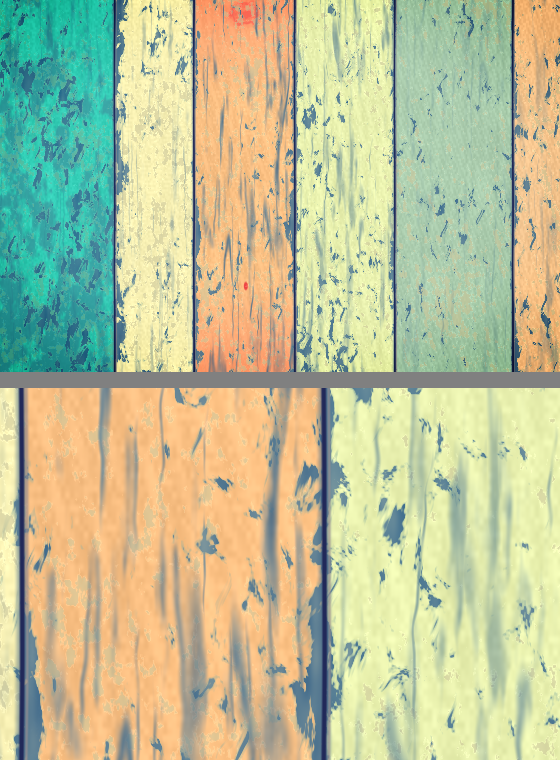
Top, the full canvas; bottom, a detail of the centre.
Give the GLSL for this texture, as a WebGL 1 fragment shader.

```glsl
precision highp float;
// Six upright painted boards of unequal width with dark seams between them.
// Layered value noise, stretched along the grain, flakes the paint off to blue
// wood; cracks, worn edges, a knot and a corner falloff finish the surface.
uniform vec2 u_resolution;

struct Plank {
  float id, left, right;  // index and sides as fractions of the width
  vec3 paint;
  vec2 edgeWear;          // reach of wear from the left and right sides
  float flake, crack;     // flaking threshold and crack strength
};

float hash(vec2 p) {
  return fract(sin(dot(p, vec2(127.1, 311.7))) * 43758.55);
}

float noise(vec2 p) {
  vec2 i = floor(p), f = fract(p);
  f = f * f * (3.0 - 2.0 * f);
  vec2 e = vec2(0.0, 1.0);
  return mix(mix(hash(i), hash(i + e.yx), f.x),
             mix(hash(i + e), hash(i + e.yy), f.x), f.y);
}

float fbm(vec2 p) {
  float sum = 0.0, amp = 0.46;
  for (int i = 0; i < 4; i++) {
    sum += amp * noise(p);
    p = p * 2.03 + 7.7;
    amp *= 0.6;
  }
  return sum;
}

Plank plankAt(float x) {
  if (x < 0.2044) return Plank(0.0, -0.02, 0.2044, vec3(0.22, 0.82, 0.73), vec2(0.01, 0.010), 0.665, 0.4);
  if (x < 0.346) return Plank(1.0, 0.2044, 0.346, vec3(0.98, 0.95, 0.71), vec2(0.042, 0.010), 0.685, 0.45);
  if (x < 0.526) return Plank(2.0, 0.346, 0.526, vec3(0.99, 0.76, 0.52), vec2(0.018, 0.036), 0.72, 0.9);
  if (x < 0.7045) return Plank(3.0, 0.526, 0.7045, vec3(0.92, 0.95, 0.69), vec2(0.010, 0.020), 0.66, 0.6);
  if (x < 0.9155) return Plank(4.0, 0.7045, 0.9155, vec3(0.68, 0.81, 0.69), vec2(0.012, 0.010), 0.72, 0.25);
  return Plank(5.0, 0.9155, 1.03, vec3(0.97, 0.80, 0.60), vec2(0.022, 0.01), 0.685, 0.3);
}

// Thin wavering lines along the grain, broken into lengths
float cracks(vec2 g, float density) {
  float bend = 1.8 * noise(g * vec2(5.0, 4.0)) + 0.25 * noise(g * 40.0);
  float line = abs(noise(vec2(g.x * density + bend, g.y * 2.4)) - 0.5);
  float broken = smoothstep(0.46, 0.68, fbm(g * vec2(30.0, 6.0) + density));
  return smoothstep(0.0022 * density, 0.0, line) * broken;
}

void main() {
  vec2 uv = gl_FragCoord.xy / u_resolution;
  vec2 p = uv * vec2(1.506, 1.0);
  float wobble = 0.002 * (noise(vec2(3.0, uv.y * 7.0)) - 0.5);
  Plank k = plankAt(uv.x + wobble);
  vec2 g = p + k.id * vec2(17.3, 9.1);  // separate grain for each board
  vec2 side = 1.506 * vec2(uv.x + wobble - k.left, k.right - uv.x - wobble);

  // Paint with soft mottling and faint streaks
  float streak = noise(g * vec2(130.0, 8.0));
  vec3 col = k.paint * (0.96 + 0.08 * fbm(g * vec2(11.0, 8.0)));
  col += 0.04 * (streak - 0.5) + 0.06 * (noise(g * vec2(240.0, 170.0)) - 0.5);
  if (k.id == 0.0) {
    float dull = fbm(g * vec2(30.0, 14.0) + 5.0) + 0.12 * (0.5 - uv.y);
    col = mix(col, vec3(0.24, 0.60, 0.63), 0.75 * smoothstep(0.43, 0.63, dull));
  }

  // Coral staining and a ringed knot on the orange board
  if (k.id == 2.0) {
    vec3 coral = vec3(1.0, 0.50, 0.38);
    col = mix(col, coral, 0.5 * smoothstep(0.2, 0.55, abs(uv.y - 0.5)));
    vec2 q = (p - vec2(0.657, 0.965)) / vec2(0.055, 0.038);
    float r = length(q) + 1.1 * (fbm(p * 34.0) - 0.5);
    float rings = 0.5 + 0.5 * sin(r * 13.0);
    col = mix(col, vec3(0.98, 0.38, 0.34), (0.35 + 0.45 * rings) * smoothstep(1.15, 0.5, r));
    float drip = length((p - vec2(0.661, 0.231)) / vec2(0.006, 0.012));
    col = mix(col, vec3(0.93, 0.28, 0.27), smoothstep(1.2, 0.6, drip));
  }

  // Wear: clustered flakes drawn out by the grain, heavier along the sides
  float wear = fbm(g * vec2(72.0, 36.0) + 1.5 * noise(g * 30.0));
  wear += 0.50 * (fbm(g * vec2(10.0, 5.0)) - 0.5) + 0.11 * (streak - 0.5);
  float patches = 0.5 + 0.5 * cos(15.3 * (uv.y - 0.1) + 1.9 * (k.id - 1.0));
  vec2 reach = clamp(1.0 - side / k.edgeWear, 0.0, 1.0);
  wear += 0.36 * (0.35 + 0.65 * patches) * max(reach.x, reach.y);
  if (k.id == 0.0) wear += 0.07 * (0.5 - uv.y);
  if (k.id == 4.0) wear += 0.10 * (uv.y - 0.6);

  // Thinned paint around flakes, and pale scuffs showing the undercoat
  vec3 thin = mix(k.paint, vec3(0.52, 0.67, 0.62), 0.6);
  col = mix(col, thin, 0.65 * smoothstep(k.flake - 0.10, k.flake, wear));
  float scuff = fbm(g * vec2(90.0, 62.0) + 31.0) + 0.55 * (fbm(g * vec2(7.0, 5.0) + 12.0) - 0.5);
  vec3 undercoat = k.id == 0.0 ? vec3(0.46, 0.75, 0.63) : vec3(0.81, 0.79, 0.62);
  col = mix(col, undercoat, 0.6 * smoothstep(0.59, 0.69, scuff));
  col += 0.05 * smoothstep(0.56, 0.61, scuff) * smoothstep(0.66, 0.61, scuff);

  // Bare wood in flakes and in long cracks
  vec3 wood = mix(vec3(0.13, 0.34, 0.53), vec3(0.45, 0.57, 0.62),
                  0.6 * streak + 0.4 * noise(g * vec2(90.0, 40.0)));
  if (k.id == 0.0) wood = mix(wood, vec3(0.12, 0.46, 0.60), 0.4);
  float bare = 0.88 * smoothstep(k.flake - 0.02, k.flake + 0.045, wear);
  float cracked = max(cracks(g, 48.0), 0.7 * cracks(g + 3.7, 85.0));
  col = mix(col, wood, max(bare, 0.9 * k.crack * cracked));

  // Seams: a blue shadow, a thin warm lip and a dark gap
  float gap = min(side.x, side.y);
  col = mix(col, vec3(0.32, 0.45, 0.55), 0.55 * smoothstep(0.008, 0.002, gap));
  col = mix(col, vec3(0.68, 0.58, 0.56), 0.5 * smoothstep(0.0022, 0.0, abs(side.x - 0.0045)));
  col = mix(col, vec3(0.13, 0.16, 0.35), smoothstep(0.0034, 0.0008, gap));

  // Deeper, more saturated colour toward the corners
  vec2 c = uv - 0.5;
  float falloff = smoothstep(0.12, 0.5, dot(c, c));
  gl_FragColor = vec4(pow(clamp(col, 0.0, 1.0), vec3(1.0 + 0.7 * falloff)), 1.0);
}
```
